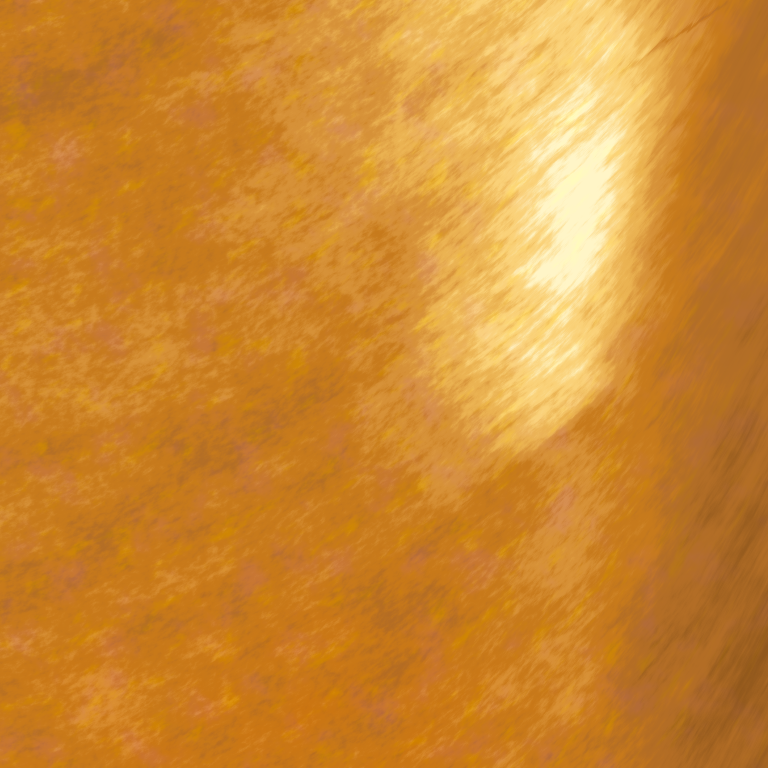
Give the GLSL for this texture, as a three.js fragment shader.

```glsl
// Brushed amber surface: a curved family of grain lines fans across the plane,
// with a bright tapering sheen at upper right, a soft halo and a shaded right side.
// Light is summed as one level, passed through a colour ramp, then tinted by noise.
#define BASE_LEVEL 0.345
#define SHEEN_GAIN 0.42
#define CORE_GAIN 0.20
#define HALO_GAIN 0.21
#define BAND_GAIN 0.17
#define STREAK_GAIN 0.30
#define FINE_GAIN 0.10
#define MOTTLE_GAIN 0.17
#define SHEEN_FOOT vec2(0.68, 0.40)
#define CREASE_SLOPE 0.76

varying vec2 vUv;

vec2 hashGradient(vec2 cell) {
  vec3 q = fract(vec3(cell.xyx) * vec3(0.1031, 0.1030, 0.0973));
  q += dot(q, q.yzx + 33.33);
  float angle = 6.28318 * fract((q.x + q.y) * q.z);
  return vec2(cos(angle), sin(angle));
}

float gradientNoise(vec2 p) {
  vec2 i = floor(p), f = fract(p);
  vec2 u = f * f * f * (f * (f * 6.0 - 15.0) + 10.0);
  vec2 e = vec2(0.0, 1.0);
  float low = mix(dot(hashGradient(i), f),
                  dot(hashGradient(i + e.yx), f - e.yx), u.x);
  float high = mix(dot(hashGradient(i + e), f - e),
                   dot(hashGradient(i + e.yy), f - e.yy), u.x);
  return mix(low, high, u.y);
}

float fbm(vec2 p) {
  float sum = 0.0, gain = 0.6;
  for (int k = 0; k < 4; k++) {
    sum += gain * gradientNoise(p);
    p = p * 2.03 + vec2(17.3, 9.1);
    gain *= 0.55;
  }
  return sum;
}

// Soft elliptical spot.
float spot(vec2 p, vec2 centre, vec2 radius) {
  vec2 d = (p - centre) / radius;
  return exp(-dot(d, d));
}

// Signed height above the diagonal crease.
float creaseHeight(vec2 p) {
  return p.y - SHEEN_FOOT.y - CREASE_SLOPE * (p.x - SHEEN_FOOT.x);
}

// Leaning wedge of light, narrow at its foot and wider towards the top.
float sheen(vec2 p) {
  float rise = max(p.y - SHEEN_FOOT.y + 0.02, 0.0);
  float spread = sqrt(rise);
  float offset = p.x - (0.662 + 0.155 * spread);
  float width = offset > 0.0 ? 0.03 + 0.14 * spread : 0.025 + 0.21 * spread;
  float profile = exp(-pow(abs(offset) / width, offset > 0.0 ? 2.6 : 1.8));
  float along = smoothstep(-0.08, 0.16, rise) * mix(1.0, 0.72, smoothstep(0.42, 0.62, rise));
  return profile * along * smoothstep(-0.006, 0.02, creaseHeight(p));
}

vec3 amberRamp(float t) {
  vec3 c = mix(vec3(0.56, 0.34, 0.11), vec3(0.70, 0.43, 0.15), smoothstep(0.0, 0.20, t));
  c = mix(c, vec3(0.78, 0.48, 0.11), smoothstep(0.20, 0.35, t));
  c = mix(c, vec3(0.84, 0.57, 0.22), smoothstep(0.35, 0.49, t));
  c = mix(c, vec3(0.92, 0.70, 0.32), smoothstep(0.49, 0.66, t));
  c = mix(c, vec3(0.98, 0.82, 0.47), smoothstep(0.65, 0.83, t));
  return mix(c, vec3(1.0, 0.96, 0.78), smoothstep(0.82, 1.08, t));
}

void main() {
  vec2 p = vUv;

  // Grain coordinates: along the curved lines, and across them.
  float x2 = p.x * p.x;
  float across = p.y - 0.33 * p.x - 0.27 * x2 - 0.16 * x2 * x2 * x2;
  across += 0.014 * gradientNoise(p * 5.0);
  vec2 grain = vec2(p.x, across);
  float broad = fbm(grain * vec2(2.8, 11.0));
  float streak = fbm(grain * vec2(14.0, 62.0) + 4.7);
  float fine = fbm(grain * vec2(70.0, 105.0) + 21.0);
  float mottle = fbm(p * vec2(11.0, 13.0) + 3.1);

  // Large areas of light and shade.
  float glow = sheen(p + 0.02 * vec2(streak, broad));
  float halo = spot(p, vec2(0.61, 0.90), vec2(0.29, 0.36));
  float rightSide = smoothstep(0.74, 0.98, p.x);
  float level = BASE_LEVEL + SHEEN_GAIN * glow + HALO_GAIN * halo * (1.0 - rightSide);
  level += CORE_GAIN * glow * spot(p, vec2(0.75 + 0.3 * (p.y - 0.75), 0.75), vec2(0.06, 0.17));
  level += 0.10 * spot(p, vec2(0.73, 0.26), vec2(0.10, 0.26));
  level += 0.08 * spot(p, vec2(0.58, 0.47), vec2(0.08, 0.16));
  level += 0.06 * spot(p, vec2(0.06, 0.55), vec2(0.22, 0.14));
  level -= 0.08 * spot(p, vec2(0.05, 0.90), vec2(0.24, 0.10));
  level -= 0.05 * spot(p, vec2(0.33, 0.45), vec2(0.20, 0.12));
  level -= rightSide * mix(0.26, 0.13, smoothstep(0.1, 0.8, p.y));
  level -= 0.10 * spot(p, vec2(0.82, 0.13), vec2(0.06, 0.10)) * smoothstep(0.765, 0.80, p.x);

  // Crease below the sheen and a thin dark scratch near the top.
  float crease = creaseHeight(p) + 0.006 * streak;
  float creaseSpan = smoothstep(0.42, 0.56, p.x) * (1.0 - smoothstep(0.70, 0.84, p.x));
  level -= 0.08 * creaseSpan * smoothstep(0.004, -0.006, crease) * exp(min(crease, 0.0) / 0.03);
  float scratch = p.y - 0.88 - 0.66 * (p.x - 0.77) + 0.012 * streak;
  level -= 0.15 * exp(-pow(scratch / 0.003, 2.0)) * smoothstep(0.76, 0.88, p.x)
         * (1.0 - smoothstep(0.92, 0.96, p.x));

  // Grain is strongest inside the sheen and softest on the right.
  level += BAND_GAIN * broad + MOTTLE_GAIN * mottle * (1.0 - 0.5 * rightSide);
  level += FINE_GAIN * fine * (1.5 - rightSide);
  level += STREAK_GAIN * streak * (0.18 + 0.75 * glow + 0.2 * halo);
  vec3 colour = amberRamp(level);

  // Patches of rose, yellow and deep orange, fading in the bright core.
  float matte = (1.0 - glow) * (1.0 - 0.6 * rightSide);
  float rose = smoothstep(0.0, 0.45, fbm(p * 17.0 + 31.0));
  float yellow = smoothstep(0.05, 0.5, fbm(grain * vec2(22.0, 34.0) + 57.0));
  float warm = spot(p, vec2(0.36, 0.02), vec2(0.38, 0.22));
  colour += matte * rose * vec3(0.0, -0.01, 0.10);
  colour += yellow * (1.0 - 0.7 * rightSide) * (1.0 - 0.5 * glow) * vec3(0.03, 0.05, -0.09);
  colour += warm * (0.65 + mottle) * vec3(0.02, -0.025, -0.05);
  gl_FragColor = vec4(clamp(colour, 0.0, 1.0), 1.0);
}
```
